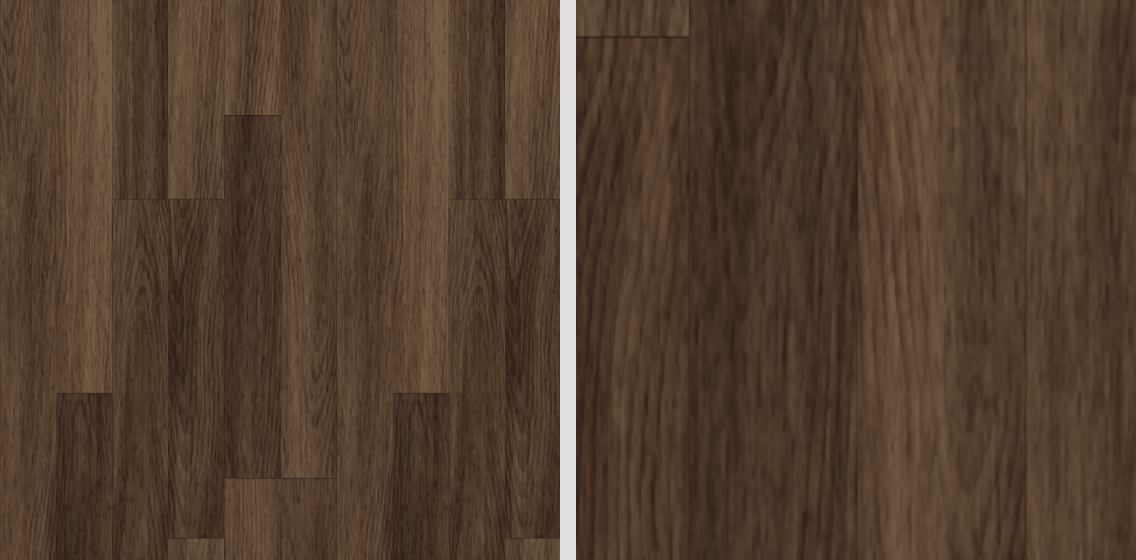
Left, the full canvas; right, a detail of the centre.
Reproduce this texture procedurally as a three.js fragment shader.

```glsl
const float STRIP_WIDTH = 0.1002;
const float STRIPS_PER_REPEAT = 6.0;
const float SEAM_WIDTH = 0.0015;
const float BOARD_SEAM_DEPTH = 0.3;
const float STRIP_SEAM_DEPTH = 0.06;
const float END_JOINT_DEPTH = 0.55;
const float RING_COUNT = 13.0;
const float ARCH_SLOPE = 15.0;
const float STRAIGHT_SLOPE = 3.0;
const float RING_CONTRAST = 0.42;
const float GROWTH_CONTRAST = 0.55;
const float BAND_CONTRAST = 1.25;
const float LINE_CONTRAST = 0.42;
const float FIBRE_CONTRAST = 0.50;
const float PORE_CONTRAST = 0.30;
const float TONE_LIFT = 0.09;
const vec3 DEEP_WALNUT = vec3(0.28, 0.20, 0.147);
const vec3 LIGHT_WALNUT = vec3(0.412, 0.32, 0.236);
const vec3 SEAM_COLOUR = vec3(0.14, 0.095, 0.065);

varying vec2 vUv;

float hash(vec2 p) {
  vec3 q = fract(vec3(p.xyx) * 0.1031);
  q += dot(q, q.yzx + 33.33);
  return fract((q.x + q.y) * q.z);
}

float noise(vec2 p) {
  vec2 i = floor(p);
  vec2 f = fract(p);
  f = f * f * (3.0 - 2.0 * f);
  return mix(mix(hash(i), hash(i + vec2(1.0, 0.0)), f.x),
             mix(hash(i + vec2(0.0, 1.0)), hash(i + vec2(1.0, 1.0)), f.x), f.y);
}

float fbm(vec2 p) {
  return 0.6 * noise(p) + 0.28 * noise(p * 2.03 + 17.0) + 0.12 * noise(p * 4.1 + 41.0);
}

// Joint heights of a strip, tones of its lower, middle and upper pieces, and tilt of tone across it
void stripLayout(float strip, out vec2 joints, out vec3 tones, out float tilt) {
  if (strip < 0.5) { joints = vec2(-1.0, 2.0); tones = vec3(0.42); tilt = -0.15; }
  else if (strip < 1.5) { joints = vec2(0.298, 2.0); tones = vec3(0.08, 0.66, 0.66); tilt = 0.15; }
  else if (strip < 2.5) { joints = vec2(-1.0, 0.6445); tones = vec3(0.34, 0.34, 0.06); tilt = -0.15; }
  else if (strip < 3.5) { joints = vec2(0.039, 0.6445); tones = vec3(0.65, 0.08, 0.32); tilt = -0.1; }
  else if (strip < 4.5) { joints = vec2(0.146, 0.794); tones = vec3(0.42, 0.12, 0.72); tilt = -0.1; }
  else { joints = vec2(0.146, 2.0); tones = vec3(0.36, 0.54, 0.54); tilt = -0.3; }
}

// Growth field: arched where the heart lies inside the piece, straight elsewhere
float growthField(float across, float y, float seed) {
  float centre = mix(-0.2, 1.2, hash(vec2(seed, 3.7)));
  float direction = hash(vec2(seed, 9.1)) < 0.65 ? -1.0 : 1.0;
  float slope = mix(ARCH_SLOPE, STRAIGHT_SLOPE, smoothstep(0.3, 0.65, abs(centre - 0.5)));
  float sway = 0.22 * (noise(vec2(y * 4.0, seed * 7.3)) - 0.5);
  float offset = across - centre - sway;
  float warp = 2.2 * noise(vec2(across * 1.4 + seed * 13.0, y * 5.0));
  warp += 0.5 * noise(vec2(across * 4.0 + seed * 23.0, y * 16.0));
  return RING_COUNT * sqrt(offset * offset + 0.015) + direction * slope * y + warp;
}

// Thin dark ring with a soft approach on one side
float ringLine(float field) {
  float phase = fract(field);
  return smoothstep(0.3, 0.85, phase) * (1.0 - smoothstep(0.85, 1.0, phase));
}

void main() {
  float column = floor(vUv.x / STRIP_WIDTH);
  float strip = mod(column, STRIPS_PER_REPEAT);
  float across = fract(vUv.x / STRIP_WIDTH);
  float y = vUv.y;

  vec2 joints;
  vec3 tones;
  float tilt;
  stripLayout(strip, joints, tones, tilt);
  float piece = step(joints.x, y) + step(joints.y, y);
  float tone = piece < 0.5 ? tones.x : (piece < 1.5 ? tones.y : tones.z);
  tone += TONE_LIFT + tilt * (across - 0.5);
  float seed = strip * 3.0 + piece + 1.0;
  float grainX = across + seed * 11.0;

  // Broad bands along the grain
  float bend = 0.25 * (noise(vec2(seed * 4.0, y * 4.0)) - 0.5);
  tone += BAND_CONTRAST * (fbm(vec2((grainX + bend) * 2.2, y * 2.2)) - 0.5);

  // Uneven shading and dark lines that follow the growth rings
  float field = growthField(across, y, seed);
  float shading = 0.65 * noise(vec2(field * 0.6, seed * 3.0)) + 0.35 * noise(vec2(field * 1.9, seed * 5.0));
  tone += GROWTH_CONTRAST * (shading - 0.5);
  float presence = smoothstep(0.3, 0.7, noise(vec2(grainX * 1.8, y * 3.5)));
  tone -= RING_CONTRAST * (ringLine(field) - 0.3) * mix(0.15, 1.0, presence);

  // Long grain lines, fine fibres and short dark pores
  float lineX = grainX + bend * 0.3;
  tone += LINE_CONTRAST * (noise(vec2(lineX * 21.0, y * 5.0)) - 0.5);
  tone += FIBRE_CONTRAST * (noise(vec2(lineX * 42.0, y * 45.0)) - 0.5);
  tone += 0.6 * FIBRE_CONTRAST * (noise(vec2(grainX * 50.0, y * 190.0)) - 0.5);
  float pores = smoothstep(0.62, 0.9, noise(vec2(lineX * 38.0 + 7.0, y * 75.0)));
  tone -= PORE_CONTRAST * pores;
  vec3 colour = mix(DEEP_WALNUT, LIGHT_WALNUT, clamp(tone, -0.55, 1.35));

  // Slight drift between warm and grey brown
  float drift = noise(vec2(grainX * 1.7, y * 3.0 + 20.0)) - 0.5;
  colour += drift * vec3(0.010, 0.0, -0.008);

  // Board seams on every second strip, and end joints
  float sideDistance = min(across, 1.0 - across) * STRIP_WIDTH;
  float edge = floor(column + across + 0.5);
  float sideDepth = mod(edge, 2.0) < 0.5 ? BOARD_SEAM_DEPTH : STRIP_SEAM_DEPTH;
  float endDistance = min(abs(y - joints.x), abs(y - joints.y));
  float side = sideDepth * (1.0 - smoothstep(0.0, SEAM_WIDTH, sideDistance));
  float end = END_JOINT_DEPTH * (1.0 - smoothstep(0.0, SEAM_WIDTH, endDistance));
  colour = mix(colour, SEAM_COLOUR, max(side, end));

  gl_FragColor = vec4(colour, 1.0);
}
```
